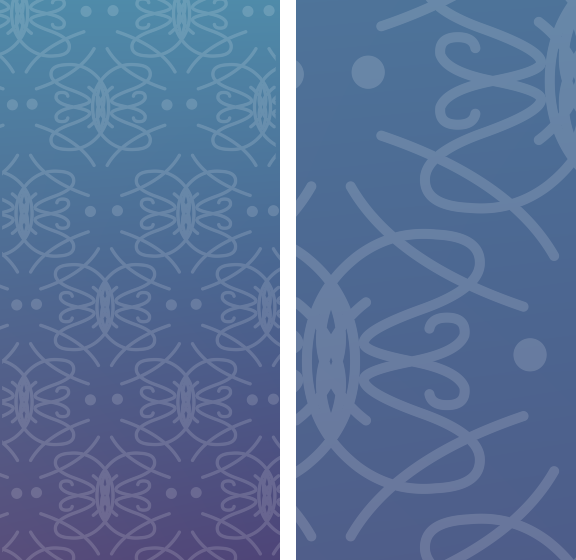
Left, the full canvas; right, a detail of the centre.
Reproduce this pattern procedurally as a WebGL 1 fragment shader.

```glsl
precision highp float;
// Pale mirrored scrollwork with paired dots, in brick rows over a blue to violet gradient.

uniform vec2 u_resolution;

#define HEIGHT 768.0               // canvas height in design units
#define PERIOD vec2(222.0, 129.2)  // motif spacing across and between rows
#define FIRST vec2(33.0, 34.6)     // centre of the first motif, y downwards
#define UPPER_SHIFT vec2(-6.0, -16.0) // offset of the two upper rows
#define HALF_LINE 2.3
#define DOT_RADIUS 7.6
#define INK_ALPHA 0.15
#define TOP_COLOR vec3(0.31, 0.545, 0.665)
#define MID_COLOR vec3(0.30, 0.405, 0.57)
#define LOW_COLOR vec3(0.325, 0.285, 0.475)

float dot2(vec2 v) { return dot(v, v); }

// Exact distance to a quadratic Bezier curve, from the roots of a cubic.
float curve(vec2 p, vec2 start, vec2 control, vec2 end) {
  vec2 a = control - start;
  vec2 b = start - 2.0 * control + end;
  vec2 c = 2.0 * a;
  vec2 d = start - p;
  float k = 1.0 / dot(b, b);
  float kx = k * dot(a, b);
  float ky = k * (2.0 * dot(a, a) + dot(d, b)) / 3.0;
  float kz = k * dot(d, a);
  float m = ky - kx * kx;
  float q = kx * (2.0 * kx * kx - 3.0 * ky) + kz;
  float h = q * q + 4.0 * m * m * m;
  if (h >= 0.0) {
    vec2 x = (vec2(1.0, -1.0) * sqrt(h) - q) * 0.5;
    vec2 root = sign(x) * pow(abs(x), vec2(1.0 / 3.0));
    float t = clamp(root.x + root.y - kx, 0.0, 1.0);
    return sqrt(dot2(d + (c + b * t) * t));
  }
  float z = sqrt(-m);
  float v = acos(clamp(q / (m * z * 2.0), -1.0, 1.0)) / 3.0;
  float co = cos(v);
  float si = sin(v) * 1.7320508;
  vec2 t = clamp(vec2(co + co, -si - co) * z - kx, 0.0, 1.0);
  return sqrt(min(dot2(d + (c + b * t.x) * t.x), dot2(d + (c + b * t.y) * t.y)));
}

// Centre-line distance of one motif, mirrored about both axes.
float scrollwork(vec2 p) {
  vec2 s = abs(p);
  vec2 q = vec2(s.x, -s.y);

  // Outer arm
  float d = curve(q, vec2(9, -80), vec2(29, -45), vec2(88, -25));

  // Large arc, which crosses the vertical axis
  vec2 arcTop = vec2(12, -48);
  d = min(d, curve(q, vec2(-11, 0), vec2(-11, -30), arcTop));
  d = min(d, curve(-s, vec2(-11, 0), vec2(-11, -30), arcTop));

  // Side loop
  d = min(d, curve(q, arcTop, vec2(28, -60), vec2(48, -58)));
  d = min(d, curve(q, vec2(48, -58), vec2(69, -57), vec2(68, -44)));
  d = min(d, curve(q, vec2(68, -44), vec2(67, -33), vec2(42, -24)));
  d = min(d, curve(q, vec2(42, -24), vec2(14, -14), vec2(15, -8)));

  // Scroll, crossing the horizontal axis into a hook
  d = min(d, curve(q, vec2(15, -8), vec2(16, -4), vec2(37, 0)));
  d = min(d, curve(s, vec2(37, 0), vec2(58, 4), vec2(61, 12)));
  d = min(d, curve(s, vec2(61, 12), vec2(62, 20), vec2(53, 20)));
  d = min(d, curve(s, vec2(53, 20), vec2(46, 20), vec2(45, 15)));

  // Woven strands at the centre
  vec2 strandMid = vec2(-2, -3);
  d = min(d, curve(q, vec2(16, -27), vec2(4, -18), strandMid));
  d = min(d, curve(-s, vec2(16, -27), vec2(4, -18), strandMid));
  d = min(d, curve(-s, strandMid, vec2(-8, 12), vec2(0, 30)));
  d = min(d, curve(-q, strandMid, vec2(-8, 12), vec2(0, 30)));
  return d - HALF_LINE;
}

// Signed distance to the nearest motif of a row, with its dots.
float rowShape(vec2 p, float row) {
  float odd = mod(row, 2.0);
  float upper = 1.0 - step(2.0, row);
  p -= FIRST + vec2(odd * 0.5 * PERIOD.x, row * PERIOD.y - odd) + upper * UPPER_SHIFT;
  if (abs(p.y) > 90.0) return 100.0;
  float column = floor(p.x / PERIOD.x + 0.5);
  p.x -= column * PERIOD.x;

  // Dot spacing alternates from motif to motif
  float uneven = 1.0 - mod(column + row, 2.0);
  float leftDot = length(p - vec2(-94.0 - uneven * mix(8.0, 3.0, odd), -4.0));
  float rightDot = length(p - vec2(91.0 + uneven * odd * 10.0, -3.0));
  return min(scrollwork(p), min(leftDot, rightDot) - DOT_RADIUS);
}

void main() {
  float pixel = HEIGHT / u_resolution.y;
  vec2 p = vec2(gl_FragCoord.x, u_resolution.y - gl_FragCoord.y) * pixel;
  vec2 uv = gl_FragCoord.xy / u_resolution;
  float depth = 1.0 - uv.y;

  // Background
  vec3 color = mix(TOP_COLOR, MID_COLOR, min(depth * 2.0, 1.0));
  color = mix(color, LOW_COLOR, max(depth * 2.0 - 1.0, 0.0));
  color += vec3(0.04, 0.035, 0.01) * (0.5 - uv.x) * depth;

  // Neighbouring rows interlock; the sheet edges trim a narrow margin
  float nearest = floor((p.y - FIRST.y) / PERIOD.y + 0.5);
  float d = 100.0;
  for (int i = -1; i <= 1; i++) {
    float row = nearest + float(i);
    float trim = row < 2.0 ? p.x - 378.0 : (mod(row, 2.0) < 0.5 ? 3.0 - p.x : -100.0);
    d = min(d, max(rowShape(p, row), trim));
  }
  float ink = 1.0 - smoothstep(-0.6 * pixel, 0.6 * pixel, d);
  gl_FragColor = vec4(mix(color, vec3(1.0), ink * INK_ALPHA), 1.0);
}
```
